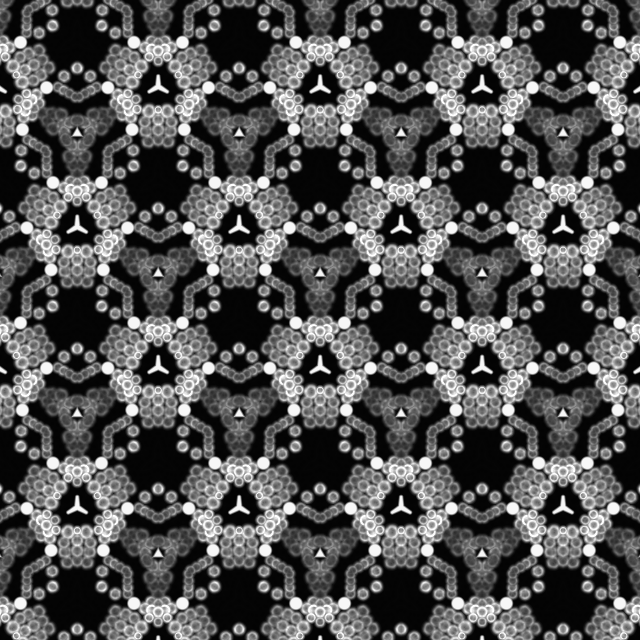
This pattern is drawn by a Shadertoy shader. Its source:

```glsl
// Kaleidoscope of translucent grey beads, mirrored about three-fold centres.

const float SIDE = 0.1461;                  // side of the mirror triangle, in canvas heights
const vec2  HOLE = vec2(0.2472, 0.7187);    // centre of one dark hole
const vec2  STAR = vec2(0.8660, -0.5);      // triangle corner holding the star
const vec2  TRI  = vec2(0.8660, 0.5);       // triangle corner holding the small triangle
const float BLUR = 0.014;                   // least edge softness, in triangle sides
const float OPACITY = 0.86;
const float HALO = 0.30;                    // dim glow around each bead
const float JITTER = 0.35;                  // shade spread between beads
const float GRAIN_SCALE = 17.0;
const float BLACK = 0.015;
const float WHITE = 0.97;

float soft;                                 // edge softness at the current resolution

vec2 hash2(vec2 p) {
    vec3 h = fract(p.xyx * vec3(0.1031, 0.1030, 0.0973));
    h += dot(h, h.yzx + 33.33);
    return fract((h.xx + h.yz) * h.zy);
}

// Distance to the nearest scattered point
float cellular(vec2 p) {
    vec2 cell = floor(p);
    float nearest = 2.0;
    for (int y = -1; y <= 1; y++)
        for (int x = -1; x <= 1; x++) {
            vec2 c = cell + vec2(x, y);
            nearest = min(nearest, distance(p, c + hash2(c)));
        }
    return nearest;
}

// Nearest centre of a hexagonal lattice, then two mirrors: the wedge within 30 degrees of +x
vec2 kaleidoscope(vec2 p) {
    vec2 size = vec2(sqrt(3.0), 3.0);
    vec2 a = mod(p + 0.5 * size, size) - 0.5 * size;
    vec2 b = mod(p, size) - 0.5 * size;
    vec2 q = dot(a, a) < dot(b, b) ? a : b;
    q.x = abs(q.x);
    vec2 lower = vec2(0.5, 0.8660), upper = vec2(0.5, -0.8660);
    q -= 2.0 * min(dot(q, lower), 0.0) * lower;
    q -= 2.0 * min(dot(q, upper), 0.0) * upper;
    return q;
}

float fill(float d) {
    return 1.0 - smoothstep(-soft, soft, d);
}

// Translucent bead with a bright inner rim
void bead(inout float tone, vec2 q, vec2 centre, float radius, float shade) {
    float d = distance(q, centre);
    float t = d / radius;
    float ring = (t - 0.70) / 0.19;
    float body = shade * (0.76 + 0.42 * exp(-ring * ring));
    tone = max(tone, shade * HALO * (1.0 - smoothstep(0.9, 1.5, t)));
    tone = mix(tone, body, OPACITY * fill(d - radius));
}

// Evenly spaced beads from one point to another
void chain(inout float tone, vec2 q, vec2 from, vec2 to, int count, float radius, float shade) {
    for (int i = 0; i < count; i++) {
        vec2 centre = mix(from, to, float(i) / float(count - 1));
        float vary = 1.0 + JITTER * (hash2(centre * 91.0).x - 0.5);
        bead(tone, q, centre, radius, shade * vary);
    }
}

void mainImage(out vec4 fragColor, in vec2 fragCoord) {
    vec2 q = kaleidoscope((fragCoord / iResolution.y - HOLE) / SIDE);
    soft = max(BLUR, 0.8 / (iResolution.y * SIDE));
    float tone = BLACK;

    // Dim cluster around the small triangle
    chain(tone, q, vec2(0.866, 0.07), vec2(0.785, 0.25), 3, 0.080, 0.32);
    chain(tone, q, vec2(0.866, 0.32), vec2(0.755, 0.42), 3, 0.070, 0.44);

    // Grey clusters at the hole's edge
    chain(tone, q, vec2(0.410, -0.115), vec2(0.370, -0.215), 2, 0.072, 0.45);
    chain(tone, q, vec2(0.520, -0.150), vec2(0.464, -0.268), 2, 0.076, 0.56);
    chain(tone, q, vec2(0.610, -0.190), vec2(0.557, -0.320), 2, 0.070, 0.62);
    chain(tone, q, vec2(0.540, 0.075), vec2(0.540, 0.285), 4, 0.058, 0.52);

    // Separate beads just inside the hole
    chain(tone, q, vec2(0.263, 0.152), vec2(0.408, 0.075), 2, 0.064, 0.72);

    // Bright fan between star and triangle
    chain(tone, q, vec2(0.790, -0.010), vec2(0.866, -0.030), 2, 0.062, 0.58);
    chain(tone, q, vec2(0.725, -0.080), vec2(0.866, -0.120), 3, 0.068, 0.84);
    chain(tone, q, vec2(0.770, -0.180), vec2(0.866, -0.225), 2, 0.056, 0.80);

    // Beads around the star
    bead(tone, q, vec2(0.682, -0.280), 0.080, 0.74);
    bead(tone, q, vec2(0.650, -0.375), 0.046, 0.88);

    // Mottled surface, fading out on the brightest parts
    float grain = 0.72 + 0.62 * cellular(q * GRAIN_SCALE);
    tone *= mix(grain, 1.0, smoothstep(0.75, 1.0, tone));

    // White pearl, tapered star arm and small triangle
    tone = mix(tone, WHITE, fill(distance(q, vec2(0.607, -0.028)) - 0.068));
    vec2 arm = q - STAR;
    float along = clamp(arm.y, 0.0, 0.11);
    tone = mix(tone, WHITE, fill(length(arm - vec2(0.0, along)) - mix(0.030, 0.018, along / 0.11)));
    tone = mix(tone, WHITE, fill(TRI.y - q.y - 0.032));

    fragColor = vec4(vec3(clamp(tone, 0.0, 1.0)), 1.0);
}
```
